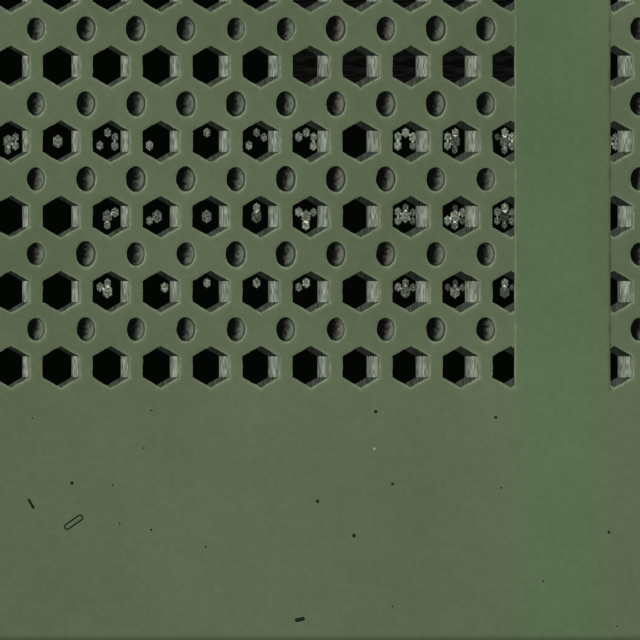
Write a Shadertoy shader that draws this texture.

```glsl
// Painted green metal sheet with two perforated panels split by a plain strip.
// Hexagons and ovals repeat on one staggered grid; every hole shows a dark
// depth and a lit right wall, over noise-toned paint with specks and scuffs.

#define PITCH vec2(0.0781, 0.1174)
#define LEFT_ORIGIN vec2(0.0169, 0.427)
#define RIGHT_ORIGIN vec2(0.9596, 0.427)
#define LEFT_EDGE 0.8035
#define RIGHT_EDGE 0.9540
#define PANEL_BOTTOM 0.388
#define HEX_RADIUS 0.0280
#define OVAL_RADIUS vec2(0.0142, 0.0185)
#define PAINT vec3(0.360, 0.410, 0.310)
#define DEPTH vec3(0.016, 0.022, 0.016)
#define LIT vec3(0.610, 0.640, 0.570)

float hash(vec2 p) {
    return fract(sin(dot(p, vec2(127.1, 311.7))) * 43758.5453);
}

float noise(vec2 p) {
    vec2 i = floor(p), f = fract(p);
    f = f * f * (3.0 - 2.0 * f);
    return mix(mix(hash(i), hash(i + vec2(1, 0)), f.x),
               mix(hash(i + vec2(0, 1)), hash(i + vec2(1, 1)), f.x), f.y);
}

float fbm(vec2 p) {
    float sum = 0.0, gain = 0.5;
    for (int i = 0; i < 4; i++) {
        sum += gain * noise(p);
        p = p * 2.03 + 7.1;
        gain *= 0.5;
    }
    return sum;
}

float cover(float d) {
    float w = 0.9 / iResolution.y;
    return 1.0 - smoothstep(-w, w, d);
}

// Pointy-topped hexagon, r is the distance to its flat sides
float hexagon(vec2 q, float r) {
    q = abs(q);
    return max(q.x, dot(q, vec2(0.5, 0.866))) - r;
}

float segment(vec2 p, vec2 a, vec2 b) {
    vec2 ab = b - a;
    return length(p - a - ab * clamp(dot(p - a, ab) / dot(ab, ab), 0.0, 1.0));
}

// Pale reflections far inside some of the hexagons
float glints(vec2 q, vec2 id) {
    bool row = id.y > 0.5 && id.y < 3.5;
    bool column = id.x != 7.0 && (id.x > 1.5 || id.y > 2.5);
    if (!row || !column) return 0.0;
    float right = step(7.5, id.x), sum = 0.0;
    for (int i = 0; i < 7; i++) {
        float a = float(i) * 1.0472 + 0.5;
        vec2 c = i == 6 ? vec2(0.0) : 0.0135 * vec2(cos(a), sin(a));
        float chance = hash(id * 3.7 + float(i));
        float size = i == 6 ? 0.0075 : 0.0035 + 0.0025 * chance;
        float shown = step(0.58 - 0.4 * right, chance);
        if (i == 6 && id.y == 2.0) shown = 1.0;
        if (id.y == 1.0) shown *= step(-0.002, c.y);
        float spot = smoothstep(0.0015, -0.0015, hexagon((q - c) * vec2(1.0, 0.8), size));
        sum += spot * shown * (0.35 + 0.55 * chance);
    }
    return sum * (0.5 + 0.6 * noise(q * 450.0 + id * 9.0));
}

vec3 hexInterior(vec2 q, vec2 id, float wall) {
    float t = clamp((q.x - HEX_RADIUS + wall) / wall, 0.0, 1.0);
    float face = smoothstep(0.0180, 0.0150, abs(q.y));
    float slant = q.y > 0.0 ? 0.20 : 0.40;
    float light = mix(slant, 0.50 + 0.38 * sin(2.6 * t), face);
    light *= 0.72 + 0.45 * noise(vec2(q.x * 500.0, q.y * 120.0) + id * 5.0);
    vec3 side = mix(DEPTH, LIT, light);
    vec2 back = q + vec2(wall, 0.0);
    vec3 deep = DEPTH + LIT * glints(q + vec2(wall * 0.4, 0.0), id);
    float streak = step(3.5, id.y) * step(5.5, id.x);
    deep += 0.07 * streak * noise(q * vec2(60.0, 350.0));
    return mix(side, deep, cover(hexagon(back, HEX_RADIUS) - 0.0005));
}

vec3 ovalInterior(vec2 q, vec2 id) {
    vec2 u = q / OVAL_RADIUS;
    float grain = noise(q * 260.0 + id * 11.0) - 0.5;
    float light = smoothstep(-0.45, 0.75, u.x - 0.2 * u.y + 0.4 * grain);
    light *= 1.0 - 0.5 * smoothstep(0.75, 1.0, length(u));
    return mix(DEPTH, LIT, 0.04 + 0.62 * light);
}

// Paints rim and interior of the holes; outside is positive beyond the panel
vec3 perforate(vec3 col, vec2 p, vec2 origin, float outside) {
    float rough = 0.0022 * (fbm(p * 110.0) - 0.47);
    vec2 g = (p - origin) / PITCH;
    vec2 id = floor(g + 0.5), ovalId = floor(g);
    vec2 q = (g - id) * PITCH, o = (g - ovalId - 0.5) * PITCH;
    float hexD = max(hexagon(q, HEX_RADIUS) + rough, outside) + step(id.y, -0.5);
    float size = 0.94 + 0.14 * hash(ovalId + 4.0);
    float ovalD = (length(o / OVAL_RADIUS) - size) * 0.0155 + rough;
    ovalD = max(ovalD, outside) + step(ovalId.y, -0.5);
    float wall = mix(0.0105, 0.0235, clamp(p.x / 0.8, 0.0, 1.0));

    // Worn edges: pale toward the lower right, shaded toward the upper left
    float d = min(hexD, ovalD);
    vec2 away = hexD < ovalD ? q : o;
    float lean = dot(normalize(away + 1e-5), vec2(0.8, -0.6));
    float rim = exp(-abs(d - 0.002) * 600.0) * cover(outside);
    col += rim * (0.05 + 0.08 * lean) * (0.5 + noise(p * 180.0));
    col = mix(col, hexInterior(q, id, wall), cover(hexD));
    return mix(col, ovalInterior(o, ovalId), cover(ovalD));
}

void mainImage(out vec4 fragColor, in vec2 fragCoord) {
    vec2 p = fragCoord / iResolution.xy;

    // Paint: broad stains, fine grain and a greener plain strip
    vec3 col = PAINT + 0.045 * (fbm(p * 5.0) - 0.47) + 0.03 * (fbm(p * 130.0) - 0.47);
    float strip = smoothstep(0.79, 0.83, p.x) * smoothstep(0.97, 0.93, p.x);
    col += vec3(-0.015, 0.008, -0.005) * strip;
    col *= 1.0 - 0.2 * smoothstep(0.010, 0.0, p.y);

    // Panel seams and the perforations
    float above = smoothstep(PANEL_BOTTOM - 0.003, PANEL_BOTTOM + 0.003, p.y);
    float worn = above * (0.4 + noise(vec2(3.0, p.y * 70.0)));
    col += 0.07 * worn * exp(-abs(p.x - LEFT_EDGE - 0.002) * 700.0);
    col -= 0.10 * worn * exp(-abs(p.x - RIGHT_EDGE + 0.001) * 700.0);
    col = perforate(col, p, LEFT_ORIGIN, p.x - LEFT_EDGE);
    col = perforate(col, p, RIGHT_ORIGIN, RIGHT_EDGE - p.x);

    // Scattered specks and two scuffs on the plain lower part
    vec2 cell = floor(p * 15.0);
    vec2 at = (cell + 0.15 + 0.7 * vec2(hash(cell), hash(cell + 31.0))) / 15.0;
    float speck = cover(length(p - at) - 0.0008 - 0.002 * hash(cell + 8.0));
    col *= 1.0 - 0.6 * speck * step(0.82, hash(cell + 53.0)) * step(p.y, 0.36);
    float scuff = segment(p, vec2(0.105, 0.177), vec2(0.125, 0.191));
    col = mix(col, DEPTH, 0.65 * cover(abs(scuff - 0.004) - 0.0011));
    col = mix(col, DEPTH, 0.7 * cover(segment(p, vec2(0.045, 0.219), vec2(0.052, 0.207)) - 0.0018));
    col = mix(col, DEPTH, 0.7 * cover(segment(p, vec2(0.464, 0.031), vec2(0.473, 0.033)) - 0.003));
    col = mix(col, LIT, cover(length(p - vec2(0.585, 0.299)) - 0.0018));
    fragColor = vec4(clamp(col, 0.0, 1.0), 1.0);
}
```
